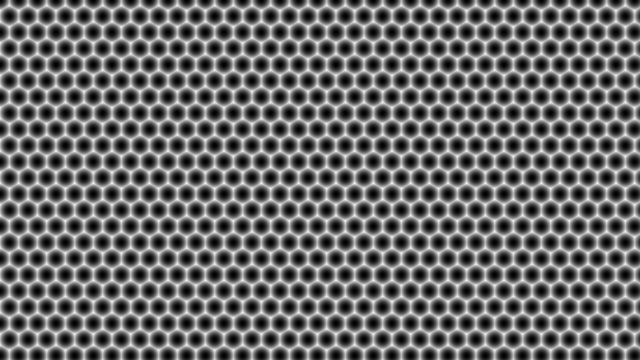
A WebGL 2 fragment shader for this pattern:

```glsl
#version 300 es
precision highp float;
// Honeycomb of soft dark cells with bright walls, brightest at the corners.
// Each point is shaded by its squared distance to the nearest centre of a
// triangular lattice, which is anchored at the top left of the canvas.

#define CELLS_PER_HEIGHT 19.286  // cell widths that fit in the canvas height
#define CENTRE_TONE 0.0          // grey at the middle of a cell
#define CORNER_TONE 1.0          // grey where three cells meet
#define SAMPLES 2                // antialiasing samples per axis

uniform vec2 u_resolution;
out vec4 fragColor;

// Squared distance to the nearest centre; neighbouring centres are 1 apart.
float cellDistanceSquared(vec2 p) {
    vec2 period = vec2(1.0, sqrt(3.0));
    vec2 evenRow = p - period * round(p / period);
    vec2 shifted = p - 0.5 * period;
    vec2 oddRow = shifted - period * round(shifted / period);
    return min(dot(evenRow, evenRow), dot(oddRow, oddRow));
}

// A corner lies at squared distance 1/3, so a factor of 3 spans 0 to 1.
float honeycombTone(vec2 p) {
    return mix(CENTRE_TONE, CORNER_TONE, 3.0 * cellDistanceSquared(p));
}

void main() {
    float tone = 0.0;

    // Average a small grid of samples to smooth the creases at the walls.
    for (int j = 0; j < SAMPLES; j++) {
        for (int i = 0; i < SAMPLES; i++) {
            vec2 offset = (vec2(i, j) + 0.5) / float(SAMPLES) - 0.5;
            vec2 position = (gl_FragCoord.xy + offset) / u_resolution.y;
            vec2 fromTopLeft = vec2(position.x, 1.0 - position.y);
            tone += honeycombTone(fromTopLeft * CELLS_PER_HEIGHT);
        }
    }
    tone /= float(SAMPLES * SAMPLES);

    fragColor = vec4(vec3(tone), 1.0);
}
```
